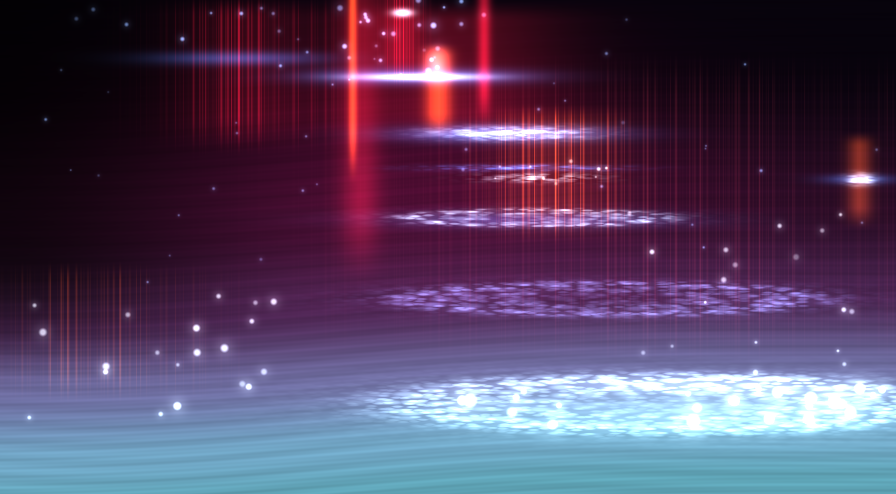
Write a Shadertoy shader that draws this texture.

```glsl
// Night rain on water: dark maroon depth fading to teal shallows, with
// elliptical ripples, vertical light reflections and scattered droplets.
// Layered sines shade the water; cellular noise breaks ripples into glints.

vec2 hash2(vec2 p) {
    vec3 q = fract(p.xyx * vec3(0.1031, 0.103, 0.0973));
    q += dot(q, q.yzx + 33.33);
    return fract((q.xx + q.yz) * q.zy);
}

float gauss(float x, float width) {
    x /= width;
    return exp(-x * x);
}

// Distance to the nearest feature point
float cellular(vec2 p) {
    vec2 id = floor(p), f = fract(p);
    float d = 2.0;
    for (int j = -1; j <= 1; j++)
        for (int i = -1; i <= 1; i++) {
            vec2 g = vec2(i, j);
            d = min(d, length(g + hash2(id + g + 50.0) - f));
        }
    return d;
}

// Thin vertical lines of random strength, one per cell
float columns(float x, float density, float seed) {
    float id = floor(x * density);
    vec2 h = hash2(vec2(id, seed));
    float d = fract(x * density) - 0.25 - 0.5 * h.x;
    return gauss(d, 0.17) * h.y * h.y;
}

// Soft vertical reflection spanning low to high
float beam(vec2 p, float x, float low, float high, float width) {
    float soft = 0.3 * (high - low);
    float span = smoothstep(low, low + soft, p.y)
               * (1.0 - smoothstep(high - 0.3 * soft, high + 0.3 * soft, p.y));
    return gauss(p.x - x, width) * span;
}

// Soft flat glow
float halo(vec2 p, vec2 centre, vec2 radius) {
    vec2 q = (p - centre) / radius;
    return exp(-dot(q, q));
}

// Elliptical ripple: a faint rim, broken into glints
float ripple(vec2 p, vec2 centre, vec2 radius, float glint) {
    float d = length((p - centre) / radius);
    float rim = gauss(d - 0.95, 0.2) + 0.5 * gauss(d - 0.55, 0.16);
    return rim * (0.16 + glint) + 0.35 * glint * exp(-d * d);
}

// Round droplets scattered in a box around centre
float droplets(vec2 p, vec2 centre, vec2 spread, float size, int count, float seed) {
    float aa = 1.0 / iResolution.y, sum = 0.0;
    for (int i = 0; i < count; i++) {
        vec2 h = hash2(vec2(float(i) * 3.7 + 1.0, seed));
        vec2 k = hash2(vec2(seed + 9.0, float(i) * 5.3));
        float r = size * (0.35 + 0.65 * k.x);
        float d = length(p - centre - spread * (2.0 * h - 1.0));
        float disc = 1.0 - smoothstep(r * 0.6 - aa, r + aa, d);
        sum += (disc + 0.2 * gauss(d, 2.2 * r)) * (0.35 + 0.65 * k.y);
    }
    return sum;
}

// Water from dark distance down to teal foreground
vec3 water(vec2 p) {
    float y = p.y + 0.012 * sin(p.x * 3.0 + 1.0) - 0.025 * (p.x - 0.9);
    vec3 c = mix(vec3(0.37, 0.64, 0.71), vec3(0.44, 0.65, 0.77), smoothstep(0.0, 0.1, y));
    c = mix(c, vec3(0.43, 0.43, 0.63), smoothstep(0.09, 0.24, y));
    c = mix(c, vec3(0.28, 0.14, 0.31), smoothstep(0.22, 0.39, y));
    c = mix(c, vec3(0.15, 0.045, 0.14), smoothstep(0.37, 0.56, y));
    c = mix(c, vec3(0.025, 0.01, 0.045), smoothstep(0.53, 0.85, y));
    float shade = 1.0 - smoothstep(0.0, 0.65, p.x);
    c *= 1.0 - 0.65 * shade * smoothstep(0.25, 0.5, y);
    c += vec3(0.17, 0.01, 0.07) * halo(p, vec2(0.85, 0.65), vec2(0.55, 0.22));
    float waves = sin(y * 170.0 + 2.0 * sin(p.x * 5.0))
                + 0.7 * sin(y * 390.0 + 3.0 * sin(p.x * 3.0 + y * 20.0))
                + 0.5 * sin(y * 730.0 - p.x * 9.0);
    return c * (1.0 + 0.035 * waves);
}

// Red and orange reflections
vec3 reflections(vec2 p) {
    float lines = columns(p.x, 75.0, 3.0) + 0.6 * columns(p.x, 150.0, 8.0);
    vec3 red = vec3(0.75, 0.08, 0.16), orange = vec3(1.0, 0.36, 0.1);
    vec3 c = red * beam(p, 0.5, 0.68, 0.99, 0.13) * (0.2 + 0.8 * lines);
    c += red * 0.45 * beam(p, 0.73, 0.4, 1.05, 0.04);
    c += orange * 0.85 * beam(p, 0.714, 0.62, 1.05, 0.008);
    c += red * beam(p, 0.81, 0.82, 1.05, 0.04) * (0.45 + lines);
    c += orange * 0.85 * beam(p, 0.887, 0.72, 0.9, 0.025);
    c += red * 0.8 * beam(p, 0.98, 0.73, 1.05, 0.013);
    c += red * 0.35 * beam(p, 0.91, 0.7, 0.98, 0.22);
    c += orange * beam(p, 1.12, 0.5, 0.77, 0.11) * (0.16 + 0.8 * lines);
    c += orange * 0.4 * beam(p, 1.74, 0.53, 0.72, 0.025);
    c += vec3(0.3, 0.09, 0.1) * lines * beam(p, 1.35, 0.25, 0.85, 0.5) * 0.5;
    return c + orange * 0.25 * lines * beam(p, 0.2, 0.18, 0.45, 0.17);
}

// Ripples and their blue halos
vec3 ripples(vec2 p) {
    float fine = 1.0 - smoothstep(0.15, 0.5, cellular(p * vec2(32.0, 150.0)));
    float broad = 1.0 - smoothstep(0.15, 0.6, cellular(p * vec2(16.0, 85.0)));
    float glint = 0.5 * fine + 0.6 * broad;
    vec3 blue = vec3(0.2, 0.42, 0.8), ice = vec3(0.75, 0.93, 1.0);
    vec3 c = blue * 0.6 * halo(p, vec2(0.485, 0.882), vec2(0.17, 0.014));
    c += blue * halo(p, vec2(0.85, 0.845), vec2(0.2, 0.016));
    c += ice * 1.1 * halo(p, vec2(0.85, 0.844), vec2(0.12, 0.007));
    c += vec3(1.0, 0.5, 0.65) * 0.7 * halo(p, vec2(0.885, 0.872), vec2(0.023, 0.03));
    c += ice * 1.5 * halo(p, vec2(0.815, 0.974), vec2(0.02, 0.008));
    c += blue * 0.9 * halo(p, vec2(1.02, 0.729), vec2(0.2, 0.017));
    c += ice * (0.4 + glint) * halo(p, vec2(1.03, 0.73), vec2(0.13, 0.012));
    c += blue * (0.4 + glint) * halo(p, vec2(1.05, 0.66), vec2(0.16, 0.006));
    c += ice * glint * halo(p, vec2(1.09, 0.64), vec2(0.1, 0.008));
    c += blue * 0.45 * halo(p, vec2(1.08, 0.555), vec2(0.28, 0.017));
    c += ice * 0.65 * ripple(p, vec2(1.085, 0.559), vec2(0.25, 0.017), glint);
    c += vec3(0.5, 0.58, 0.9) * 0.6 * ripple(p, vec2(1.23, 0.395), vec2(0.4, 0.032), glint);
    c += ice * 0.55 * ripple(p, vec2(1.35, 0.182), vec2(0.53, 0.055), glint);
    c += ice * (0.3 + 0.5 * glint) * halo(p, vec2(1.4, 0.222), vec2(0.25, 0.016));
    c += ice * 0.28 * halo(p, vec2(1.4, 0.17), vec2(0.42, 0.05));
    c += blue * 0.6 * halo(p, vec2(1.74, 0.637), vec2(0.07, 0.01));
    return c + ice * halo(p, vec2(1.742, 0.637), vec2(0.026, 0.011)) * (0.5 + glint);
}

void mainImage(out vec4 fragColor, in vec2 fragCoord) {
    vec2 p = fragCoord / iResolution.y;
    vec3 col = water(p) + reflections(p) + ripples(p);
    vec3 cool = vec3(0.55, 0.72, 1.0), white = vec3(0.9, 1.0, 1.0);
    col += cool * droplets(p, vec2(0.83, 0.92), vec2(0.16, 0.08), 0.007, 22, 2.0);
    col += cool * 0.8 * droplets(p, vec2(0.4, 0.92), vec2(0.35, 0.08), 0.005, 14, 5.0);
    col += cool * 0.6 * droplets(p, vec2(0.9, 0.7), vec2(0.9, 0.28), 0.004, 36, 11.0);
    col += white * droplets(p, vec2(1.12, 0.65), vec2(0.12, 0.025), 0.005, 10, 14.0);
    col += white * 0.8 * droplets(p, vec2(0.3, 0.28), vec2(0.26, 0.14), 0.009, 20, 17.0);
    col += white * 0.8 * droplets(p, vec2(1.5, 0.4), vec2(0.3, 0.17), 0.007, 20, 23.0);
    col += white * droplets(p, vec2(1.36, 0.175), vec2(0.43, 0.04), 0.015, 26, 29.0);
    fragColor = vec4(clamp(col, 0.0, 1.0), 1.0);
}
```
